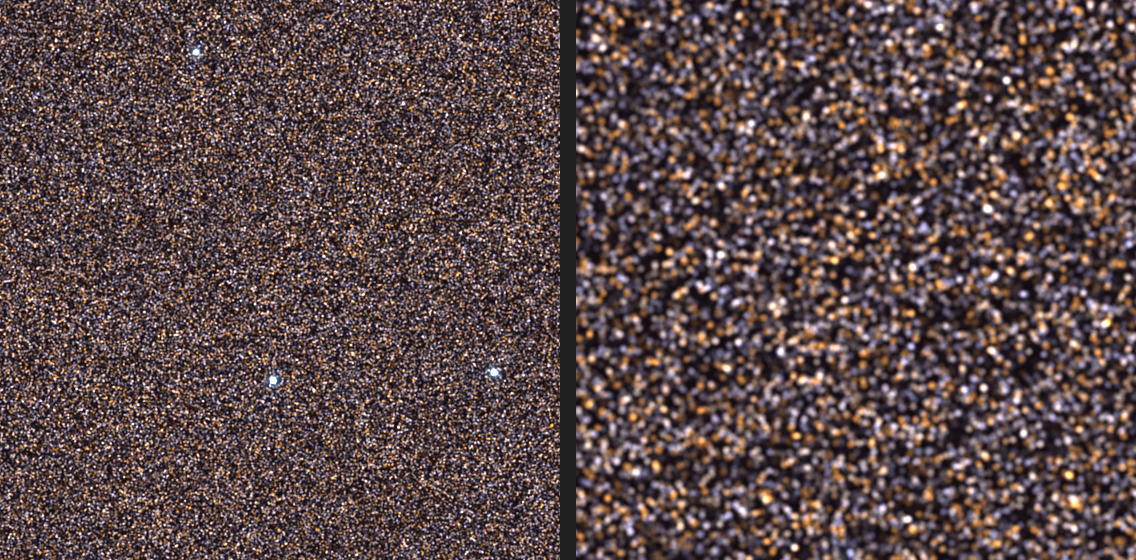
Left, the full canvas; right, a detail of the centre.
Give the GLSL for this texture, as a WebGL 2 fragment shader.

```glsl
#version 300 es
precision highp float;
// Dense star field: overlapping soft grains in grey, cream and gold on a
// near-black ground. Two tilted grids of jittered grains interleave;
// sparse larger grains and a few blue-white beacons lie on top.

uniform vec2 u_resolution;
out vec4 fragColor;

const vec3 GROUND = vec3(0.070, 0.042, 0.065);
const vec3 GOLD   = vec3(1.14, 0.74, 0.30);
const vec3 CREAM  = vec3(1.00, 0.91, 0.84);
const vec3 BLUE   = vec3(0.78, 0.79, 1.02);

// Integer hash: four independent values in 0..1 per cell and seed
vec4 hash4(vec2 cell, int seed) {
    uvec4 v = uvec4(ivec4(ivec2(cell), seed, seed * 7 + 3));
    v = v * 1664525u + 1013904223u;
    v += v.yzxy * v.wxyz;
    v ^= v >> 16u;
    v += v.yzxy * v.wxyz;
    return vec4(v >> 8u) / 16777216.0;
}

mat2 rotation(float angle) {
    float c = cos(angle), s = sin(angle);
    return mat2(c, s, -s, c);
}

float valueNoise(vec2 p, int seed) {
    vec2 i = floor(p), f = fract(p);
    f = f * f * (3.0 - 2.0 * f);
    float low  = mix(hash4(i, seed).x, hash4(i + vec2(1, 0), seed).x, f.x);
    float high = mix(hash4(i + vec2(0, 1), seed).x, hash4(i + vec2(1, 1), seed).x, f.x);
    return mix(low, high, f.y);
}

float fbm(vec2 p, int seed) {
    float sum = 0.0, weight = 0.5;
    for (int i = 0; i < 4; i++) {
        sum += weight * valueNoise(p, seed + i);
        p *= 2.1;
        weight *= 0.5;
    }
    return sum / 0.9375;
}

// Blends through the three star colours; warmth shifts the shares
vec3 starTint(float pick, float warmth) {
    vec3 tint = mix(BLUE, CREAM, smoothstep(0.20, 0.55, pick + warmth));
    return mix(tint, GOLD, smoothstep(0.68, 0.86, pick + warmth));
}

// Sum of soft round grains; radius is in cell widths, at most 1
vec3 starLayer(vec2 p, float cells, float radius, float density,
               float power, float warmth, int seed) {
    vec2 q = p * cells;
    vec2 home = floor(q);
    vec3 light = vec3(0.0);
    for (int y = -1; y <= 1; y++) {
        for (int x = -1; x <= 1; x++) {
            vec2 cell = home + vec2(x, y);
            vec4 h = hash4(cell, seed);
            vec2 d = (q - cell - h.xy) / radius;
            float falloff = max(0.0, 1.0 - dot(d, d));
            float present = step(hash4(cell, seed + 50).x, density);
            float glow = pow(h.w, power);
            light += present * glow * falloff * falloff
                   * starTint(h.z, warmth + 0.12 * (glow - 0.25));
        }
    }
    return light;
}

// Rare bright stars: white core, blue halo, kept well inside their cells
vec3 beacons(vec2 p, float cells, float density, int seed) {
    vec2 q = p * cells;
    vec2 cell = floor(q);
    vec4 h = hash4(cell, seed);
    float d = length(q - cell - mix(vec2(0.25), vec2(0.75), h.xy)) / cells;
    float size = mix(0.0045, 0.0070, h.w);
    float core = 1.0 - smoothstep(0.45 * size, 1.25 * size, d);
    float halo = exp(-d * d / (3.5 * size * size));
    return step(h.z, density) * (core * vec3(1.0) + halo * vec3(0.18, 0.38, 0.58));
}

void main() {
    vec2 uv = gl_FragCoord.xy / min(u_resolution.x, u_resolution.y);

    // Broad, faint drifts of brightness and warmth
    float brightness = 1.0 + 0.20 * (fbm(uv * 5.0, 11) - 0.5);
    float warmth = 0.14 * (fbm(uv * 9.0, 23) - 0.5);

    // Two interleaved fine grains over the whole field
    vec3 grain = starLayer(rotation(0.47) * uv, 256.0, 1.0, 1.0, 3.0, warmth, 1)
               + starLayer(rotation(0.90) * uv, 285.0, 1.0, 1.0, 3.0, warmth, 7);
    vec3 color = GROUND + 0.56 * brightness * grain;

    // Sparse larger grains, mostly warm
    vec2 crossed = rotation(1.13) * uv;
    color += 0.60 * starLayer(crossed, 90.0, 0.44, 0.10, 0.8, 0.25 + warmth, 2);

    color += beacons(uv, 5.0, 0.12, 5);
    fragColor = vec4(clamp(color, 0.0, 1.0), 1.0);
}
```
